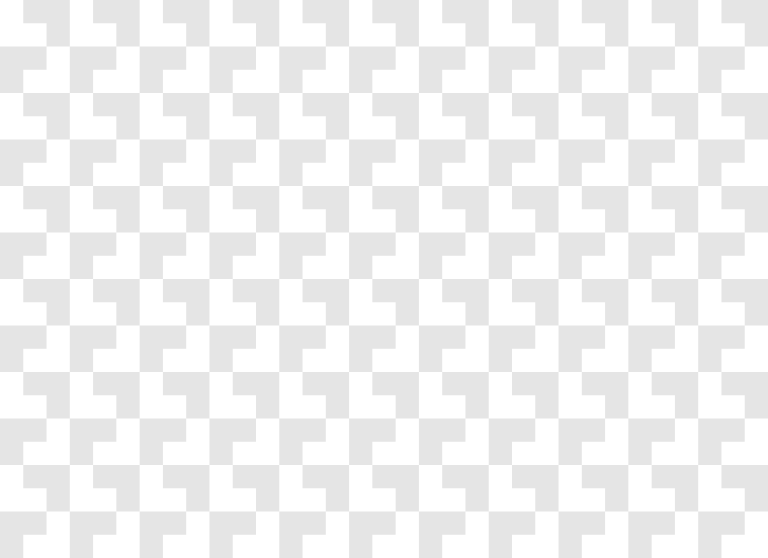
This pattern is drawn by a Shadertoy shader. Its source:

```glsl
// Interlocking grey and white L-shaped steps on a square grid.
// Each 3 x 4 cell tile holds two grey Ls made of disjoint bars; every bar is
// box-filtered analytically over the pixel, so edges are smooth and it tiles.

#define REPEATS vec2(11.0, 6.0)
#define TILE_CELLS vec2(3.0, 4.0)
#define GREY vec3(0.898)
#define WHITE vec3(1.0)

// Integral from 0 to x of a pulse train: 1 over [0, size] in every tile
vec2 pulseIntegral(vec2 x, vec2 size) {
    vec2 tile = floor(x / TILE_CELLS);
    return tile * size + min(x - tile * TILE_CELLS, size);
}

// Share of the pixel covered by a repeated bar, in cells
float barCoverage(vec2 cell, vec2 pixel, vec2 corner, vec2 size) {
    vec2 start = cell - corner - 0.5 * pixel;
    vec2 covered = pulseIntegral(start + pixel, size) - pulseIntegral(start, size);
    covered = clamp(covered / pixel, 0.0, 1.0);
    return covered.x * covered.y;
}

void mainImage(out vec4 fragColor, in vec2 fragCoord) {
    // Grid coordinates in cells, counted from the top left
    vec2 grid = REPEATS * TILE_CELLS;
    vec2 uv = fragCoord / iResolution.xy;
    vec2 cell = vec2(uv.x, 1.0 - uv.y) * grid;
    vec2 pixel = grid / iResolution.xy;

    // Upper L: long bar with a foot at its right end
    float grey = barCoverage(cell, pixel, vec2(1.0, 0.0), vec2(2.0, 1.0));
    grey += barCoverage(cell, pixel, vec2(2.0, 1.0), vec2(1.0));

    // Lower L: long bar with a foot at its left end
    grey += barCoverage(cell, pixel, vec2(0.0, 2.0), vec2(2.0, 1.0));
    grey += barCoverage(cell, pixel, vec2(0.0, 3.0), vec2(1.0));

    fragColor = vec4(mix(WHITE, GREY, clamp(grey, 0.0, 1.0)), 1.0);
}
```
